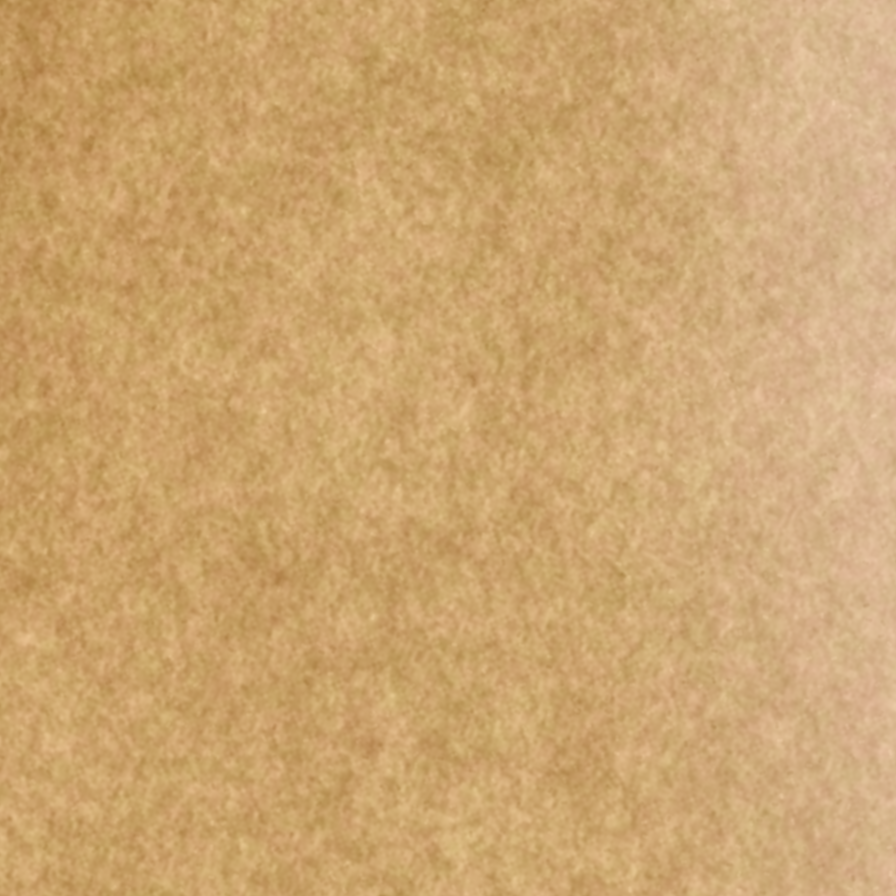
Give the GLSL for this texture, as a Shadertoy shader.

```glsl
float hash(vec2 p) {
    vec3 q = fract(p.xyx * vec3(0.1031, 0.1030, 0.0973));
    q += dot(q, q.yzx + 33.33);
    return fract((q.x + q.y) * q.z);
}

// Smooth value noise, centred on zero
float noise(vec2 p) {
    vec2 i = floor(p), f = fract(p);
    f = f * f * (3.0 - 2.0 * f);
    float low = mix(hash(i), hash(i + vec2(1, 0)), f.x);
    float high = mix(hash(i + vec2(0, 1)), hash(i + vec2(1, 1)), f.x);
    return mix(low, high, f.y) - 0.5;
}

vec2 rotate(vec2 p, float angle) {
    float c = cos(angle), s = sin(angle);
    return vec2(c * p.x - s * p.y, s * p.x + c * p.y);
}

// Cloudy mottling over several octaves
float clouds(vec2 p) {
    float sum = 0.0, weight = 1.0;
    for (int i = 0; i < 4; i++) {
        sum += weight * noise(p);
        p = rotate(p, 0.65) * 1.9 + 17.3;
        weight *= 0.85;
    }
    return sum;
}

// Short pulp strands lying in several directions, mostly upright
float strands(vec2 p) {
    float sum = 0.0;
    for (int i = 0; i < 4; i++) {
        float k = float(i);
        vec2 q = rotate(p, -0.75 + 0.5 * k) + 31.7 * k;
        sum += noise(q * vec2(165.0, 72.0));
    }
    return sum * 0.5;
}

// Sparse soft flecks: one short capsule in some cells
float flecks(vec2 p, float density) {
    vec2 cell = floor(p);
    float keep = step(hash(cell + 5.1), density);
    vec2 centre = 0.35 + 0.3 * vec2(hash(cell + 11.7), hash(cell + 23.9));
    vec2 q = rotate(fract(p) - centre, 6.28 * hash(cell + 41.3));
    q.x -= clamp(q.x, -0.10, 0.10);
    return keep * (1.0 - smoothstep(0.0, 0.22, length(q)));
}

void mainImage(out vec4 fragColor, in vec2 fragCoord) {
    vec2 uv = fragCoord / iResolution.xy;
    vec2 p = fragCoord / iResolution.y;

    // Broad light: deep tan at left, pale pinkish toward the right edge
    vec3 deepTan = vec3(0.778, 0.614, 0.384);
    vec3 kraft = vec3(0.806, 0.656, 0.438);
    vec3 paleBeige = vec3(0.862, 0.728, 0.592);
    vec3 color = mix(deepTan, kraft, smoothstep(0.0, 0.60, uv.x + 0.08 * noise(p * 3.0)));
    float glow = smoothstep(0.60, 1.07, uv.x + 0.08 * (uv.y - 0.5) + 0.06 * noise(p * 4.0));
    color = mix(color, paleBeige, glow);
    float lowerLeft = smoothstep(0.42, 0.0, length(uv - vec2(0.0, 0.06)));
    color += 0.045 * lowerLeft * vec3(0.7, 0.9, 1.1);
    color -= 0.028 * (1.0 - smoothstep(0.0, 0.08, uv.x)) * smoothstep(0.25, 0.7, uv.y);

    // Paper mottling and grain
    float calm = 1.0 - 0.35 * glow;
    float tone = 0.036 * noise(p * 6.0 + 3.7);
    tone += 0.046 * calm * clouds(p * vec2(27.0, 23.0));
    tone += 0.094 * calm * strands(p + 0.004 * noise(p * 40.0));
    tone += 0.066 * calm * noise(rotate(p, 0.4) * 215.0);
    tone += 0.034 * flecks(p * 66.0, 0.10);
    tone -= 0.042 * flecks(p * 59.0 + 9.4, 0.08);
    color += tone * vec3(0.90, 1.03, 1.15);

    // Faint drift between olive and pink
    float hue = noise(p * 36.0 + 50.0) + 0.9 * noise(p * 75.0 + 80.0);
    color += 0.024 * hue * vec3(0.75, -0.35, 0.90);

    fragColor = vec4(clamp(color, 0.0, 1.0), 1.0);
}
```
